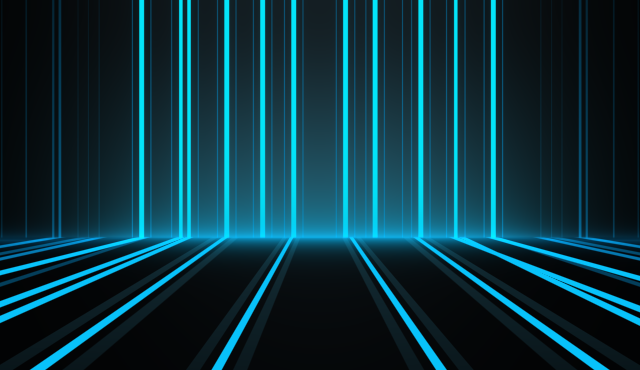
Give the GLSL for this background, as a WebGL 2 fragment shader.

```glsl
#version 300 es
precision highp float;

#define HORIZON 0.358
#define CYAN vec3(0.01, 0.90, 0.98)
#define BLUE vec3(0.02, 0.52, 0.76)
#define FLOOR_CYAN vec3(0.03, 0.76, 0.98)
#define GLOW vec3(0.03, 0.66, 0.84)
#define BEAM_WIDTH 0.0066
#define SIDE_GAP 0.025
#define FLOOR_SPREAD 0.022

uniform vec2 u_resolution;
out vec4 fragColor;

// Beam centres on the wall, measured from the middle in canvas heights.
const float BEAMS[11] = float[11](-0.482, -0.376, -0.354, -0.252, -0.155, -0.071,
                                  0.069, 0.149, 0.2725, 0.367, 0.4685);
// Mirrored outer strips: centre, half width, strength.
const vec3 STRIPS[7] = vec3[7](
    vec3(0.597, 0.001, 0.32), vec3(0.626, 0.001, 0.25), vec3(0.654, 0.001, 0.25),
    vec3(0.703, 0.0036, 0.62), vec3(0.721, 0.003, 0.50),
    vec3(0.794, 0.002, 0.35), vec3(0.860, 0.0015, 0.25));
// Floor rays: start on the horizon, sideways slope.
const vec2 RAYS[10] = vec2[10](
    vec2(-0.077, -0.566), vec2(-0.257, -1.415), vec2(-0.356, -2.3),
    vec2(-0.378, -2.7), vec2(-0.482, -4.0), vec2(0.085, 0.68),
    vec2(0.261, 1.4), vec2(0.385, 2.1), vec2(0.363, 2.6), vec2(0.468, 3.6));
// Mirrored outer rays: start, slope, strength.
const vec3 OUTER_RAYS[4] = vec3[4](
    vec3(0.473, 3.07, 0.45), vec3(0.597, 4.6, 0.85),
    vec3(0.635, 5.2, 0.5), vec3(0.715, 6.0, 0.8));

float band(float dist, float halfWidth) {
    float soft = 0.8 / u_resolution.y;
    return 1.0 - smoothstep(halfWidth - soft, halfWidth + soft, abs(dist));
}

float rayDistance(float x, float depth, vec2 ray) {
    return abs(x - ray.x - ray.y * depth) / sqrt(1.0 + ray.y * ray.y);
}

vec3 wall(vec2 p) {
    float centre = exp(-pow(abs(p.x) / 0.60, 2.6));
    float height = p.y / (1.0 - HORIZON);
    vec3 haze = mix(vec3(0.13, 0.32, 0.38), vec3(0.07, 0.105, 0.12), smoothstep(0.0, 1.0, height));
    vec3 color = vec3(0.008, 0.012, 0.015) + haze * centre;

    // Outer strips fade toward the top.
    float fade = mix(1.0, 0.45, height);
    for (int i = 0; i < 7; i++) {
        vec3 strip = STRIPS[i];
        color = mix(color, BLUE, band(abs(p.x) - strip.x, strip.y) * strip.z * fade);
    }

    // Thin companions flank each beam.
    float thin = band(p.x - 0.223, 0.0013);
    float beam = 0.0;
    float halo = 0.0;
    for (int i = 0; i < 11; i++) {
        float d = abs(p.x - BEAMS[i]);
        float narrow = 1.0 - 0.28 * step(0.34, abs(BEAMS[i])) * step(abs(BEAMS[i]), 0.38);
        thin = max(thin, band(d - SIDE_GAP, 0.0014));
        beam = max(beam, band(d, BEAM_WIDTH * narrow));
        halo += exp(-d / 0.012);
    }
    color += vec3(0.0, 0.06, 0.075) * halo;
    color = mix(color, BLUE, thin * mix(0.75, 0.5, height));
    return mix(color, CYAN, beam);
}

vec3 ground(vec2 p) {
    float depth = -p.y;
    float centre = exp(-p.x * p.x / 0.25);
    vec3 color = vec3(0.008, 0.011, 0.014) + vec3(0.035, 0.055, 0.065) * centre * exp(-depth * 3.0);
    float width = 0.0042 + FLOOR_SPREAD * depth;
    float gap = 0.016 + 0.11 * depth;
    float light = 0.0;
    float shade = 0.0;

    // Central rays carry broad faint tracks on both sides.
    for (int i = 0; i < 10; i++) {
        float d = rayDistance(p.x, depth, RAYS[i]);
        light = max(light, band(d, width));
        shade = max(shade, band(d - gap, gap * 0.3) * step(abs(RAYS[i].y), 2.0));
    }
    color = mix(color, vec3(0.10, 0.25, 0.30), shade * mix(0.6, 0.3, depth / HORIZON));
    for (int i = 0; i < 4; i++) {
        float d = rayDistance(abs(p.x), depth, OUTER_RAYS[i].xy);
        color = mix(color, BLUE, band(d, width * 0.75) * OUTER_RAYS[i].z);
    }
    return mix(color, FLOOR_CYAN, light);
}

void main() {
    vec2 p = (gl_FragCoord.xy - u_resolution * vec2(0.5, HORIZON)) / u_resolution.y;
    float soft = 1.5 / u_resolution.y;
    vec3 color = mix(ground(min(p, vec2(2.0, 0.0))), wall(max(p, vec2(-2.0, 0.0))),
                     smoothstep(-soft, soft, p.y));

    // Horizon light: a broad central bloom and a narrow full-width streak.
    float centre = exp(-pow(abs(p.x) / 0.56, 4.0));
    float bloom = exp(-abs(p.y) / (p.y > 0.0 ? 0.075 : 0.027)) * centre;
    float streak = exp(-abs(p.y + 0.008 * smoothstep(0.4, 0.8, abs(p.x))) / 0.018);
    color = mix(color, GLOW, bloom * 0.65);
    color += vec3(0.0, 0.25, 0.38) * streak * mix(0.75, 0.65, centre);
    fragColor = vec4(clamp(color, 0.0, 1.0), 1.0);
}
```
